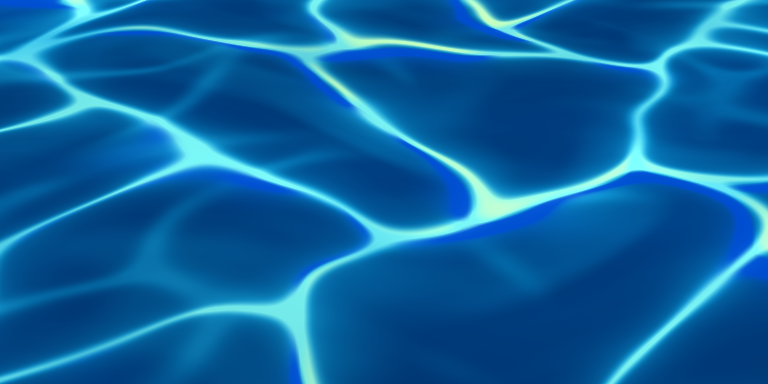
Reproduce this texture procedurally as a WebGL 1 fragment shader.

```glsl
precision highp float;
// Sunlit pool water: a slanted net of bright caustic lines over deep blue.
uniform vec2 u_resolution;

#define HORIZON 1.9
#define CELL_SCALE vec2(1.75, 5.1)
#define CORE_WIDTH 0.032
#define GLOW_WIDTH 0.085
#define CORE_LIGHT 0.56
#define GLOW_LIGHT 0.44
#define VEIL_LIGHT 0.24
#define HAZE_LIGHT 0.15
#define JUNCTION_SHARPNESS 24.0
#define DISPERSION vec2(0.05, 0.11)

const vec3 DEEP = vec3(0.00, 0.23, 0.48);
const vec3 MID = vec3(0.01, 0.39, 0.63);
const vec3 AZURE = vec3(0.06, 0.56, 0.78);
const vec3 SKY = vec3(0.24, 0.75, 0.89);
const vec3 GLINT = vec3(0.47, 0.95, 0.95);
const vec3 COBALT = vec3(0.00, 0.30, 0.85);
const vec3 WARM = vec3(0.42, 0.12, -0.22);

vec2 hash2(vec2 p) {
  vec2 k = vec2(dot(p, vec2(127.1, 311.7)), dot(p, vec2(269.5, 183.3)));
  return fract(sin(k) * 43758.55);
}

vec2 cellPoint(vec2 cell) {
  return 0.08 + 0.84 * hash2(cell);
}

// Distance to the nearest cell border, blended so junctions swell
float border(vec2 p) {
  vec2 base = floor(p), f = p - base;
  vec2 nearCell = vec2(0.0), nearest = vec2(0.0);
  float best = 9.0;
  for (int j = -1; j <= 1; j++)
    for (int i = -1; i <= 1; i++) {
      vec2 g = vec2(float(i), float(j));
      vec2 r = g + cellPoint(base + g) - f;
      float d = dot(r, r);
      if (d < best) { best = d; nearest = r; nearCell = g; }
    }
  float sum = 1e-9;
  for (int j = -2; j <= 2; j++)
    for (int i = -2; i <= 2; i++) {
      vec2 g = nearCell + vec2(float(i), float(j));
      vec2 r = g + cellPoint(base + g) - f;
      vec2 gap = r - nearest;
      if (dot(gap, gap) > 1e-5)
        sum += exp(-JUNCTION_SHARPNESS * dot(0.5 * (nearest + r), normalize(gap)));
    }
  return max(-log(sum) / JUNCTION_SHARPNESS, 0.0);
}

// Soft patches from 0 to 1 made of layered sines
float cloud(vec2 p) {
  float a = sin(p.x * 1.7 + 1.3 * sin(p.y * 2.1 + 0.7));
  float b = sin(p.y * 2.9 - p.x * 1.1 + 1.5 * sin(p.x * 2.3 + 2.0));
  float c = sin(p.x * 5.3 + p.y * 4.1 + 1.2 * sin(p.y * 6.1 - p.x * 2.7));
  return clamp(0.5 + 0.22 * a + 0.2 * b + 0.1 * c, 0.0, 1.0);
}

// Shear sines bend the straight borders into waves
vec2 wave(vec2 p) {
  p += 0.20 * sin(p.yx * 2.1 + vec2(0.4, 2.2));
  p += 0.08 * sin(p.yx * 4.7 + p * 1.3 + vec2(3.1, 0.9));
  return p + 0.02 * sin(p.yx * 11.0 + vec2(1.7, 4.0));
}

float caustic(float d, float spread, float strength) {
  float core = d / (CORE_WIDTH * spread);
  return strength * (CORE_LIGHT * exp(-core * core)
    + GLOW_LIGHT * exp(-d / (GLOW_WIDTH * spread)));
}

vec3 waterColor(float light) {
  float t = clamp(light, 0.0, 1.0) * 4.0;
  vec3 c = mix(DEEP, MID, clamp(t, 0.0, 1.0));
  c = mix(c, AZURE, clamp(t - 1.0, 0.0, 1.0));
  c = mix(c, SKY, clamp(t - 2.0, 0.0, 1.0));
  return mix(c, GLINT, clamp(t - 3.0, 0.0, 1.0));
}

void main() {
  // Perspective: cells shrink and flatten toward the top
  vec2 uv = gl_FragCoord.xy / u_resolution.y;
  float w = 1.0 / (HORIZON - uv.y);
  vec2 plane = vec2(uv.x - 1.0, 1.0) * w * CELL_SCALE + vec2(11.3, 4.2);
  vec2 p = wave(plane);

  // Main net, and its displaced copy for the split of colours
  float patches = cloud(plane * 1.4 + 3.0);
  float spread = 1.3 * w * mix(0.55, 1.5, cloud(plane * 1.9 + 9.0));
  float strength = mix(0.72, 1.2, cloud(plane * 1.2 + 17.0));
  float split = smoothstep(0.35, 0.8, patches);
  float light = caustic(border(p), spread, strength);
  float cool = caustic(border(p + DISPERSION * split), spread, strength);

  // Faint second net and drifting haze
  vec2 veilPos = mat2(0.85, 0.35, -0.3, 1.1) * wave(plane + 5.0);
  float veil = border(veilPos) / (0.075 * mix(0.5, 1.4, patches));
  float veilMask = smoothstep(0.35, 0.7, cloud(plane * 1.1 + 23.0));
  float haze = smoothstep(0.45, 0.95, cloud(p * 1.6 + 31.0));
  float ripple = cloud(p * vec2(4.0, 9.0)) - 0.5;
  float total = light + VEIL_LIGHT * veilMask * exp(-veil * veil)
    + HAZE_LIGHT * haze + 0.03 * ripple;

  // Cobalt on one flank of a line, warm cream on the other
  vec3 color = waterColor(total);
  color *= 0.93 + 0.14 * cloud(plane * 0.9 + 41.0);
  color = mix(color, COBALT, clamp(1.7 * (cool - light), 0.0, 0.85));
  color += WARM * split * clamp(light - cool - 0.15, 0.0, 0.8);
  gl_FragColor = vec4(clamp(color, 0.0, 1.0), 1.0);
}
```
